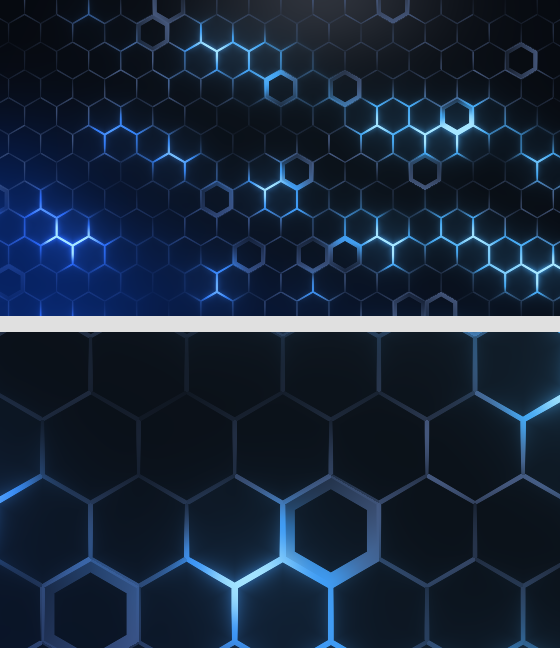
Top, the full canvas; bottom, a detail of the centre.
This background is drawn by a Shadertoy shader. Its source:

```glsl
const float CELL_WIDTH = 0.1014;            // fraction of canvas height
const vec2  GRID_ANCHOR = vec2(0.382, 0.896);
const vec2  LATTICE = vec2(1.0, 1.7320508);
const float LINE_THIN = 0.014;              // half widths, in cells
const float LINE_LIT = 0.034;
const float RIM_DEPTH = 0.125;
const float RIM_CHANCE = 0.06;
const float BAND_SLOPE = 0.31;
const float BAND_PERIOD = 0.354;
const float LIGHT_GAIN = 1.75;
const vec3  NIGHT = vec3(0.022, 0.034, 0.058);
const vec3  SLATE = vec3(0.040, 0.062, 0.088);
const vec3  HAZE = vec3(0.15, 0.15, 0.16);
const vec3  DEEP_BLUE = vec3(0.0, 0.085, 0.29);
const vec3  DIM_LINE = vec3(0.27, 0.34, 0.48);
const vec3  ROYAL = vec3(0.16, 0.40, 0.98);
const vec3  CYAN = vec3(0.27, 0.66, 0.95);
const vec3  HOT = vec3(0.65, 0.90, 1.0);

float hash(vec2 p) {
    vec3 q = fract(p.xyx * vec3(0.1031, 0.1030, 0.0973));
    q += dot(q, q.yzx + 33.33);
    return fract((q.x + q.y) * q.z);
}

float pool(vec2 uv, vec2 center, vec2 radius) {
    vec2 d = (uv - center) / radius;
    return exp(-dot(d, d));
}

// Offset from the center of the nearest pointy-top hexagon of width 1
vec2 hexLocal(vec2 p) {
    vec2 a = mod(p + 0.5 * LATTICE, LATTICE) - 0.5 * LATTICE;
    vec2 b = mod(p, LATTICE) - 0.5 * LATTICE;
    return dot(a, a) < dot(b, b) ? a : b;
}

// Slanted, wavering bands in which the lattice lights up
float energyBand(vec2 uv) {
    float phase = (1.0 - uv.y - BAND_SLOPE * uv.x + 0.02) / BAND_PERIOD;
    float wave = 0.5 + 0.5 * cos(6.2832 * phase + 0.5 * sin(uv.x * 9.0));
    float reach = smoothstep(0.15, 0.6, uv.x + 0.9 * max(phase - 1.3, 0.0));
    return pow(wave, 2.5) * reach * smoothstep(-0.8, -0.3, phase);
}

// Light from emitters on nearby vertices: x = tight, y = wide
vec2 gatherLight(vec2 p, vec2 id) {
    vec2 light = vec2(0.0);
    for (int j = -3; j <= 3; j++)
    for (int i = -3; i <= 3; i++) {
        vec2 cell = id + vec2(2 * i + (j & 1), j);
        vec2 emitter = cell * 0.5 * LATTICE;
        float h = hash(cell + 71.0);
        emitter.y += (hash(cell + 19.0) < 0.5 ? -1.0 : 1.0) / LATTICE.y;
        float energy = h * h * energyBand(emitter * CELL_WIDTH + GRID_ANCHOR);
        vec2 d = p - emitter;
        light += energy * exp(-dot(d, d) * vec2(2.8, 1.2));
    }
    return light * LIGHT_GAIN;
}

void mainImage(out vec4 fragColor, in vec2 fragCoord) {
    vec2 uv = fragCoord / iResolution.y;
    float aspect = iResolution.x / iResolution.y;
    float pixel = 1.0 / (iResolution.y * CELL_WIDTH);

    // Hexagon, its integer id and the nearest shared edge
    vec2 p = (uv - GRID_ANCHOR) / CELL_WIDTH;
    vec2 local = hexLocal(p);
    vec2 id = round((p - local) * 2.0 / LATTICE);
    vec2 a = abs(local);
    float slant = dot(a, vec2(0.5, 0.8660254));
    float edgeDist = 0.5 - max(a.x, slant);
    vec2 side = a.x > slant ? vec2(sign(local.x), 0.0) : 0.5 * sign(local);
    vec2 edge = id + side;
    float edgeHash = hash(round(edge * 2.0) + 137.0);
    float along = (p - edge * 0.5 * LATTICE).y * (edgeHash < 0.5 ? -1.0 : 1.0);

    vec2 light = gatherLight(p, id);
    float lit = clamp(light.x, 0.0, 1.0);
    vec3 glow = mix(ROYAL, CYAN, smoothstep(0.1, 0.95, uv.x * 0.6 + uv.y * 0.4));

    // Backdrop with soft pools of light
    vec2 mid = vec2(0.55 * aspect, 0.5);
    vec3 color = mix(NIGHT, SLATE, pool(uv, mid, vec2(0.8, 0.6)));
    color += HAZE * pool(uv, vec2(0.57 * aspect, 1.03), vec2(0.36, 0.22));
    color += DEEP_BLUE * pool(uv, vec2(0.10, 0.08), vec2(0.55, 0.30));
    color += DEEP_BLUE * 0.55 * pool(uv, vec2(-0.05, 0.45), vec2(0.35, 0.22));
    color += DEEP_BLUE * 0.30 * pool(uv, vec2(0.9, -0.05), vec2(0.7, 0.2));

    // Halo, strongest beside lit lines
    color += glow * (0.07 * light.y + 0.36 * light.x * exp(-edgeDist * 11.0));

    // Tapered lines, faint where the layered sines dip
    float patches = 0.6 + 0.25 * sin(uv.x * 7.0 + 2.0 * sin(uv.y * 6.0)) + 0.15 * sin(uv.y * 13.0 - uv.x * 5.0);
    float taper = mix(smoothstep(-0.45, 0.2, along), 1.0, lit);
    float presence = clamp(patches * (0.45 + 0.75 * edgeHash) * (0.4 + 0.6 * taper) + lit, 0.0, 1.0);
    float halfWidth = mix(LINE_THIN + 0.01 * taper, LINE_LIT, lit);
    float line = 1.0 - smoothstep(halfWidth - 0.5 * pixel, halfWidth + 0.5 * pixel, edgeDist);
    vec3 dim = mix(DIM_LINE, ROYAL * 0.55, pool(uv, vec2(0.1, 0.1), vec2(0.7, 0.35)));
    vec3 lineColor = mix(dim, glow, smoothstep(0.0, 0.6, light.x));
    lineColor = mix(lineColor, HOT, smoothstep(0.55, 1.4, light.x));

    // Occasional thick inner rims, fading toward one side
    float isRim = step(hash(id + 211.0), RIM_CHANCE);
    float angle = 6.2832 * hash(id + 5.0);
    float shade = 0.6 + 0.7 * dot(local, vec2(cos(angle), sin(angle)));
    float rim = isRim * (1.0 - smoothstep(RIM_DEPTH - 0.5 * pixel, RIM_DEPTH + 0.5 * pixel, edgeDist));
    color = mix(color, lineColor, rim * clamp(shade + 0.4 * lit, 0.0, 1.0));
    color = mix(color, lineColor, line * presence);

    fragColor = vec4(color, 1.0);
}
```
